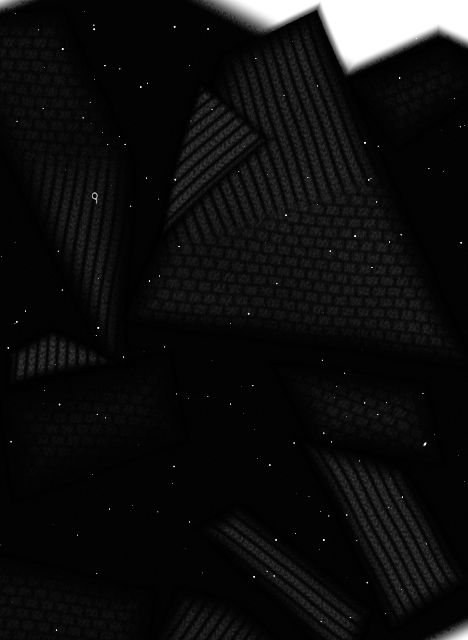
A Shadertoy shader for this texture:

```glsl
// Heaped black knitwear: ribbed and waffle-stitched folds with lint on a white sheet.

const float BLACK = 0.010;
const float RIB = 0.0165;            // width of one rib, in canvas heights
const vec2 WAFFLE = vec2(0.024, 0.0175);

vec2 hash2(vec2 p) {
    vec3 q = fract(p.xyx * vec3(0.1031, 0.1030, 0.0973));
    q += dot(q, q.yzx + 33.33);
    return fract((q.xx + q.yz) * q.zy);
}

// Cellular noise: distance to the nearest scattered point
float cells(vec2 p) {
    vec2 id = floor(p), f = fract(p);
    float near = 2.0;
    for (int y = -1; y <= 1; y++)
        for (int x = -1; x <= 1; x++) {
            vec2 o = vec2(x, y);
            near = min(near, length(o + hash2(id + o) - f));
        }
    return near;
}

// Layered sines for slow, cloth-like wandering
float drape(vec2 p) {
    return 0.5 * sin(p.x * 11.0 + 2.0 * sin(p.y * 7.0))
         + 0.3 * sin(p.y * 19.0 - p.x * 13.0 + 1.0)
         + 0.2 * sin(p.x * 37.0 + p.y * 29.0);
}

// Signed distance to a line; negative on the right hand of a to b (y down)
float edge(vec2 p, vec2 a, vec2 b) {
    vec2 e = normalize(b - a), r = p - a;
    return r.x * e.y - r.y * e.x;
}

float quad(vec2 p, vec2 a, vec2 b, vec2 c, vec2 d) {
    return max(max(edge(p, a, b), edge(p, b, c)), max(edge(p, c, d), edge(p, d, a)));
}

vec2 turn(vec2 p, float a) {
    return vec2(p.x * cos(a) + p.y * sin(a), p.y * cos(a) - p.x * sin(a));
}

float ribs(vec2 p, float angle) {
    vec2 q = turn(p, angle) / vec2(RIB, 0.0095);
    float side = abs(fract(q.x) - 0.5);
    float loops = 0.5 + 0.5 * sin(6.283 * (q.y + side * 1.6));
    return smoothstep(0.5, 0.15, side) * (0.65 + 0.35 * loops) + 0.06;
}

float waffle(vec2 p, float angle) {
    vec2 q = turn(p, angle) / WAFFLE;
    q.x += 0.5 * mod(floor(q.y), 2.0);
    vec2 c = abs(fract(q) - 0.5);
    float bump = smoothstep(0.5, 0.25, c.x) * smoothstep(0.54, 0.2, c.y);
    return 0.22 + 0.6 * bump * (0.8 + 0.2 * sin(q.x * 18.0 + q.y * 6.0));
}

// Lay a piece of cloth over what is below; light fades towards its edge
float lay(float below, float d, float fade, float light, float yarn) {
    float lit = BLACK + light * yarn * smoothstep(0.0, fade, -d);
    float shade = mix(0.35, 1.0, smoothstep(0.0, 0.012, d));
    return mix(below * shade, lit, smoothstep(0.0016, -0.0016, d));
}

// Sparse bright dust, one candidate per grid square
float dust(vec2 p, float count, float share, float size) {
    vec2 id = floor(p * count), r = hash2(id + 71.0);
    vec2 at = (id + 0.2 + 0.6 * hash2(id + 13.0)) / count;
    float radius = size * (0.5 + r.y);
    return step(r.x, share) * smoothstep(radius, radius * 0.35, length(p - at)) * (0.4 + 0.6 * r.y);
}

// Bare sheet showing past the outline of the heap
float sheet(vec2 p) {
    float left = edge(p, vec2(0.295, 0.0), vec2(0.60, 0.16));
    float right = max(edge(p, vec2(0.53, 0.125), vec2(0.685, 0.055)),
                      edge(p, vec2(0.685, 0.055), vec2(0.74, 0.08)));
    float topLeft = edge(p, vec2(0.0, 0.025), vec2(0.06, 0.0));
    float lowRight = edge(p, vec2(0.73, 0.965), vec2(0.66, 1.0));
    float top = min(smoothstep(-0.005, 0.04, left), smoothstep(-0.004, 0.018, right));
    return max(top, smoothstep(-0.004, 0.03, max(topLeft, lowRight)));
}

void mainImage(out vec4 fragColor, in vec2 fragCoord) {
    vec2 p = fragCoord / iResolution.y;
    p.y = 1.0 - p.y;
    float fold = drape(p);
    vec2 w = p + 0.005 * vec2(fold, drape(p.yx + 3.0));
    float moss = waffle(w, 0.1);
    float tone = mix(BLACK, 1.0, sheet(p));

    // Dim cloth at the back
    tone = lay(tone, quad(w, vec2(0.55, 0.13), vec2(0.70, 0.065), vec2(0.76, 0.13), vec2(0.62, 0.23)), 0.06, 0.065, waffle(w, -0.45));
    tone = lay(tone, quad(w, vec2(0.0, 0.62), vec2(0.27, 0.55), vec2(0.29, 0.69), vec2(0.02, 0.78)), 0.09, 0.05, moss);
    tone = lay(tone, quad(w, vec2(-0.05, 0.86), vec2(0.24, 0.92), vec2(0.22, 1.04), vec2(-0.05, 1.04)), 0.06, 0.055, moss);
    tone = lay(tone, quad(w, vec2(0.43, 0.57), vec2(0.66, 0.60), vec2(0.69, 0.72), vec2(0.49, 0.70)), 0.06, 0.09, waffle(w, 0.35));

    // Ribbed folds along the bottom
    tone = lay(tone, quad(w, vec2(0.28, 0.92), vec2(0.36, 0.94), vec2(0.47, 1.03), vec2(0.22, 1.03)), 0.04, 0.10, ribs(w, 0.65));
    tone = lay(tone, quad(w, vec2(0.31, 0.83), vec2(0.37, 0.79), vec2(0.58, 0.95), vec2(0.55, 1.05)), 0.035, 0.12, ribs(w, -0.93));
    tone = lay(tone, quad(w, vec2(0.47, 0.69), vec2(0.63, 0.73), vec2(0.74, 0.91), vec2(0.615, 0.985)), 0.035, 0.135, ribs(w, -0.5));

    // Left sleeve, with its cuff folded under
    tone = lay(tone, quad(w, vec2(0.01, 0.55), vec2(0.08, 0.52), vec2(0.195, 0.57), vec2(0.01, 0.60)), 0.018, 0.14, ribs(w, 0.08));
    float sleeve = quad(w, vec2(-0.1, 0.02), vec2(0.10, 0.02), vec2(0.205, 0.25), vec2(0.195, 0.62));
    sleeve = max(sleeve, edge(w, vec2(0.195, 0.57), vec2(-0.02, 0.48)));
    float sleeveKnit = mix(0.6 * moss, ribs(w, 0.12), smoothstep(0.22, 0.30, p.y));
    tone = lay(tone, sleeve, 0.05, 0.11 * (0.8 + 0.35 * fold), sleeveKnit);

    // Main body: ribs at the hem run into waffle stitch
    float body = quad(w, vec2(0.345, 0.088), vec2(0.495, 0.016), vec2(0.74, 0.575), vec2(0.20, 0.50));
    float knit = mix(ribs(w, -0.3 + 0.25 * (0.4 - p.x)), moss, smoothstep(0.46, 0.51, p.y + 0.35 * p.x));
    tone = lay(tone, body, 0.05, 0.125 * (0.88 + 0.2 * fold), knit);

    // Turned-back flap
    float flap = quad(w, vec2(0.295, 0.118), vec2(0.42, 0.218), vec2(0.235, 0.38), vec2(0.265, 0.28));
    tone = lay(tone, flap, 0.012, 0.14, ribs(w, 0.86));

    // Wool fuzz breaks up the lit yarn only
    float fuzz = 1.55 - 1.1 * cells(turn(p, 0.4) * vec2(330.0, 210.0));
    tone *= mix(fuzz, 1.0, smoothstep(0.15, 0.4, tone));

    // Dust, a lint fleck and a curl of thread
    float lint = max(dust(p, 17.0, 0.3, 0.0016), dust(p + 0.3, 48.0, 0.07, 0.0013));
    lint = max(lint, smoothstep(0.004, 0.001, length(turn(p - vec2(0.664, 0.694), 0.6) * vec2(1.5, 0.8))));
    vec2 curl = p - vec2(0.148, 0.306);
    float ring = abs(length(curl * vec2(1.2, 1.0)) - 0.0045);
    float tail = length(curl - vec2(0.003, clamp(curl.y, 0.004, 0.011)));
    lint = max(lint, 0.65 * smoothstep(0.0018, 0.0004, min(ring, tail)));
    fragColor = vec4(vec3(clamp(max(tone, lint), 0.0, 1.0)), 1.0);
}
```
